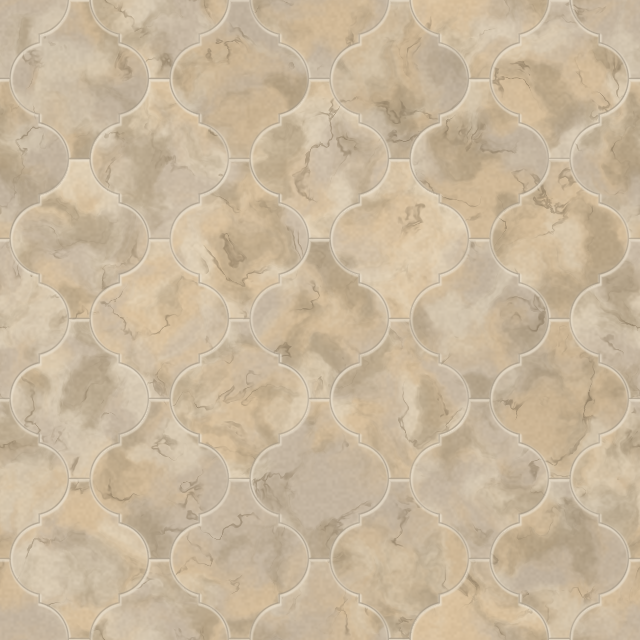
Reproduce this texture procedurally as a WebGL 1 fragment shader.

```glsl
precision highp float;

uniform vec2 u_resolution;

const float REPEATS = 4.0;            // tiles across and down
const float LOBE_X = 0.204;           // centre of the side lobes, in tile widths
const float LOBE_R = 0.228;           // radius of the side lobes
const float RIM_WIDTH = 0.011;        // half width of the pale rim
const float CREASE_WIDTH = 0.004;     // half width of the dark crease
const vec2 CREASE_SHIFT = vec2(-0.005, 0.010);
const float TILE_VARIATION = 0.035;

const vec3 GREY_BEIGE = vec3(0.77, 0.71, 0.63);
const vec3 OCHRE = vec3(0.83, 0.735, 0.60);
const vec3 CREAM = vec3(0.87, 0.82, 0.73);
const vec3 STAIN = vec3(0.66, 0.59, 0.48);
const vec3 VEIN = vec3(0.53, 0.46, 0.36);
const vec3 RIM = vec3(0.92, 0.88, 0.81);
const vec3 CREASE = vec3(0.53, 0.48, 0.41);

float hash(vec2 p) {
  vec3 q = fract(vec3(p.xyx) * 0.1031);
  q += dot(q, q.yzx + 33.33);
  return fract((q.x + q.y) * q.z);
}

float noise(vec2 p) {
  vec2 i = floor(p);
  vec2 f = fract(p);
  f = f * f * (3.0 - 2.0 * f);
  return mix(mix(hash(i), hash(i + vec2(1.0, 0.0)), f.x),
             mix(hash(i + vec2(0.0, 1.0)), hash(i + vec2(1.0, 1.0)), f.x), f.y);
}

float fbm(vec2 p) {
  float sum = 0.0;
  float amp = 0.5;
  for (int i = 0; i < 5; i++) {
    sum += amp * noise(p);
    p = mat2(1.6, 1.2, -1.2, 1.6) * p + 17.3;
    amp *= 0.5;
  }
  return sum / 0.97;
}

// Distance to the lantern outline: positive in cell-centred tiles,
// negative in the tiles centred on cell corners.
float lantern(vec2 p) {
  vec2 q = abs(fract(p) - 0.5);
  float d = q.x < 0.25 ? length(q - vec2(0.5 - LOBE_X, 0.5)) - LOBE_R
                       : LOBE_R - length(q - vec2(LOBE_X, 0.0));
  // Small step where the two arcs meet
  float stepTop = 0.5 - sqrt(LOBE_R * LOBE_R - (0.25 - LOBE_X) * (0.25 - LOBE_X));
  float stepHalf = stepTop - 0.25;
  vec2 s = q - 0.25;
  s.y -= clamp(s.y, -stepHalf, stepHalf);
  // Straight joints at the necks
  float neck = d > 0.0 ? length(vec2(max(q.x - 0.5 + LOBE_X + LOBE_R, 0.0), 0.5 - q.y))
                       : length(vec2(max(LOBE_X + LOBE_R - q.x, 0.0), q.y));
  float dist = min(min(abs(d), length(s)), neck);
  return d > 0.0 ? dist : -dist;
}

float line(float d, float halfWidth, float blur) {
  return 1.0 - smoothstep(halfWidth - blur, halfWidth + blur, abs(d));
}

vec3 marble(vec2 s) {
  vec2 warp = vec2(fbm(s * 3.0 + 5.2), fbm(s * 3.0 + 41.7)) - 0.5;
  vec2 w = s + 0.45 * warp;
  vec3 col = mix(GREY_BEIGE, OCHRE, smoothstep(0.32, 0.68, fbm(w * 2.6)));
  col = mix(col, CREAM, 0.65 * smoothstep(0.42, 0.75, fbm(w * 4.0 + 63.0)));
  float stain = smoothstep(0.44, 0.76, fbm(w * 4.5 + 27.0));
  col = mix(col, STAIN, 0.65 * stain);
  // Thin broken veins, strongest within stained patches
  float ridge = 1.0 - smoothstep(0.0, 0.035, abs(fbm(w * 3.6 + 88.0) - 0.5));
  float broken = smoothstep(0.46, 0.72, fbm(s * 5.0 + 12.0));
  col = mix(col, VEIN, ridge * (0.5 * broken + 0.15 * stain));
  // Fine stone grain
  return col + 0.035 * (noise(s * 55.0) - 0.5);
}

void main() {
  float side = min(u_resolution.x, u_resolution.y);
  vec2 p = gl_FragCoord.xy / side * REPEATS;
  float pixel = REPEATS / side;
  float d = lantern(p);

  // Each tile is cut from its own piece of stone
  vec2 centre = d > 0.0 ? floor(p) + 0.5 : floor(p + 0.5);
  vec2 id = mod(centre, REPEATS) * 2.0;
  vec2 seed = vec2(hash(id + 3.0), hash(id + 71.0));
  vec3 col = marble(p - centre + 2.0 + seed * 60.0);
  col *= 1.0 + TILE_VARIATION * (hash(id + 19.0) * 2.0 - 1.0);

  // Worn pale rim with a thin shaded crease
  float wear = 0.65 + 0.35 * noise(p * 9.0);
  col = mix(col, RIM, 0.22 * wear * exp(-abs(d) / 0.025));
  col = mix(col, RIM, 0.75 * wear * line(d, RIM_WIDTH, 0.005 + 0.5 * pixel));
  float crease = line(lantern(p - CREASE_SHIFT), CREASE_WIDTH, 0.002 + 0.6 * pixel);
  col = mix(col, CREASE, 0.6 * wear * crease);

  gl_FragColor = vec4(col, 1.0);
}
```
